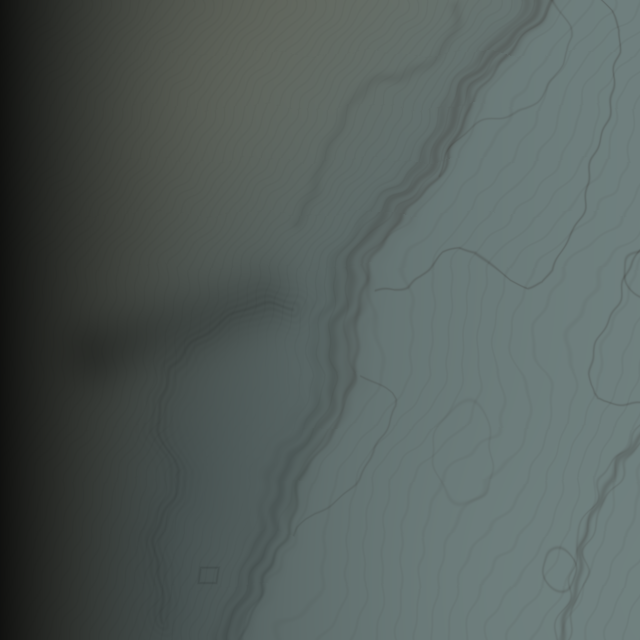
Reproduce this background procedurally as a Shadertoy shader.

```glsl
// Misty relief map: a dark-to-teal ground crossed by braided ridges and fine contours.
// Ridges and contours are distances to smooth splines, roughened by layered sines;
// the faint hatching comes from level lines of the distance to the main ridge.

const float GROUND_DARK = 0.085;   // brightness at the left edge
const float GROUND_GAIN = 0.42;    // brightness gained toward the right
const float GROUND_FADE = 0.30;    // length of the left shadow
const vec2 WARM_TINT = vec2(0.95, 0.91);   // red and blue relative to green
const vec2 TEAL_TINT = vec2(0.87, 0.99);
const vec3 INK = vec3(0.29, 0.30, 0.29);
const float LINE_WIDTH = 0.0019;
const float HATCH_STRENGTH = 0.10;

// Main ridge: horizontal position at equal steps up the canvas
const float RIDGE[13] = float[13](0.358, 0.387, 0.427, 0.440, 0.495, 0.525, 0.527,
                                  0.547, 0.602, 0.677, 0.710, 0.775, 0.840);

// Spline control points
const vec2 BASIN_RIM[8] = vec2[8](vec2(.275,-.06), vec2(.24,.11), vec2(.25,.19), vec2(.29,.265),
                                 vec2(.232,.34), vec2(.28,.45), vec2(.38,.53), vec2(.53,.51));
const vec2 EAST_RIDGE[8] = vec2[8](vec2(1.06,.38), vec2(.965,.28), vec2(.93,.21), vec2(.915,.15),
                                  vec2(.90,.09), vec2(.885,.04), vec2(.88,-.04), vec2(.875,-.08));
const vec2 PLATEAU[8] = vec2[8](vec2(.87,1.05), vec2(.985,.965), vec2(.94,.79), vec2(.90,.63),
                               vec2(.83,.53), vec2(.715,.635), vec2(.64,.545), vec2(.53,.54));
const vec2 EAST_BANK[8] = vec2[8](vec2(1.03,.65), vec2(.98,.58), vec2(.955,.51), vec2(.93,.45),
                                 vec2(.915,.37), vec2(.96,.37), vec2(.99,.375), vec2(1.04,.37));
const vec2 SPUR[8] = vec2[8](vec2(.55,.42), vec2(.575,.40), vec2(.62,.38), vec2(.605,.32),
                            vec2(.57,.26), vec2(.53,.22), vec2(.475,.195), vec2(.45,.14));
const vec2 NORTH_BANK[8] = vec2[8](vec2(.83,1.05), vec2(.87,.99), vec2(.90,.92), vec2(.84,.84),
                                  vec2(.76,.81), vec2(.725,.795), vec2(.70,.76), vec2(.68,.70));
const vec2 WEST_FOLD[8] = vec2[8](vec2(.715,1.04), vec2(.71,.94), vec2(.66,.89), vec2(.58,.87),
                                 vec2(.53,.82), vec2(.51,.75), vec2(.48,.69), vec2(.44,.62));

float bell(float d, float width) { return exp(-d * d / (width * width)); }

float segmentDistance(vec2 p, vec2 a, vec2 b) {
    vec2 ab = b - a;
    return length(p - a - ab * clamp(dot(p - a, ab) / dot(ab, ab), 0.0, 1.0));
}

// Distance to a quadratic B-spline, sampled as short segments
float splineDistance(vec2 p, vec2 c[8]) {
    float d = 10.0;
    for (int i = 0; i < 6; i++) {
        vec2 start = 0.5 * (c[i] + c[i + 1]), end = 0.5 * (c[i + 1] + c[i + 2]);
        vec2 last = start;
        for (int k = 1; k <= 4; k++) {
            float t = float(k) / 4.0;
            vec2 next = mix(mix(start, c[i + 1], t), mix(c[i + 1], end, t), t);
            d = min(d, segmentDistance(p, last, next));
            last = next;
        }
    }
    return d;
}

float ridgeX(float y) {
    float s = clamp(y, 0.0, 0.9999) * 12.0;
    int i = int(s);
    return mix(RIDGE[i], RIDGE[i + 1], smoothstep(-0.1, 1.1, fract(s)));
}

vec2 roughen(vec2 p) {
    vec2 q = p + 0.0045 * sin(p.yx * vec2(43.0, 37.0) + vec2(1.0, 2.3));
    return q + 0.0022 * sin(q.yx * vec2(113.0, 97.0) + q * 40.0);
}

float ringDistance(vec2 p, vec2 center, vec2 radii) {
    return abs(length((p - center) / radii) - 1.0) * min(radii.x, radii.y);
}

void mainImage(out vec4 fragColor, in vec2 fragCoord) {
    vec2 p = fragCoord / iResolution.xy;
    vec2 q = roughen(p);
    float offset = q.x - ridgeX(q.y);
    float rim = splineDistance(q, BASIN_RIM);
    float basin = 1.0 - smoothstep(0.5, 1.1, length((p - vec2(0.37, 0.33)) / vec2(0.13, 0.22)));

    // Ground light, upper-left glow and diagonal shadow
    float light = GROUND_DARK + GROUND_GAIN * (1.0 - exp(-p.x / GROUND_FADE));
    light += 0.028 * bell(length(p - vec2(0.31, 0.86)), 0.20);
    light -= 0.055 * bell(segmentDistance(p, vec2(0.41, 0.535), vec2(0.16, 0.45)), 0.055);
    light += mix(-0.018, 0.010, smoothstep(-0.06, 0.05, offset));
    light += 0.012 * bell(length(p - vec2(0.75, 0.08)), 0.25) - 0.008 * basin;
    float teal = smoothstep(-0.45, 0.15, p.x - 0.8 * p.y) * smoothstep(0.0, 0.3, p.x);
    vec2 tint = mix(WARM_TINT, TEAL_TINT, teal);
    vec3 color = light * vec3(tint.x, 1.0, tint.y);

    // Faint level lines, dense to the west and sparse to the east
    vec2 swell = sin(p.yx * vec2(15.0, 19.0) + 2.0 * sin(p * 8.0));
    float level = offset + 0.018 * (swell.x + swell.y) * smoothstep(-0.2, 0.2, offset);
    level /= mix(0.016, 0.036, smoothstep(-0.05, 0.12, offset));
    float lineStep = abs(fract(level) - 0.5) / max(fwidth(level), 0.09);
    float ink = HATCH_STRENGTH * (1.0 - smoothstep(0.0, 1.3, lineStep)) * (1.0 - 0.8 * basin);

    // Braided main ridge with darker flanks
    float halfWidth = mix(0.024, 0.036, bell(p.y - 0.48, 0.30));
    float across = offset / halfWidth;
    float braid = 0.5 + 0.5 * cos(across * 8.0 + 1.5 * sin(p.y * 31.0) + sin(p.y * 67.0));
    ink += bell(across, 1.0) * (0.27 + 0.25 * braid);
    ink += 0.28 * bell(across - 0.85 - 0.15 * sin(p.y * 45.0), 0.12);

    // Basin rim and east ridge
    ink += 0.32 * exp(-rim / 0.018) * (0.65 + 0.35 * cos(rim * 620.0));
    float east = splineDistance(q, EAST_RIDGE);
    ink += 0.35 * bell(east, 0.0045) + 0.20 * bell(east - 0.009 - 0.005 * sin(p.y * 80.0), 0.002);

    // Single contours
    ink += 0.36 * bell(splineDistance(q, PLATEAU), LINE_WIDTH);
    ink += 0.32 * bell(splineDistance(q, EAST_BANK), LINE_WIDTH);
    ink += 0.28 * bell(splineDistance(q, SPUR), LINE_WIDTH);
    ink += 0.24 * bell(splineDistance(q, NORTH_BANK), LINE_WIDTH);
    ink += 0.20 * bell(splineDistance(q, WEST_FOLD), 0.009);

    // Closed loops and a small enclosure
    ink += 0.26 * bell(ringDistance(q, vec2(0.872, 0.11), vec2(0.025, 0.036)), LINE_WIDTH);
    ink += 0.30 * bell(ringDistance(q, vec2(1.005, 0.575), vec2(0.028, 0.038)), LINE_WIDTH);
    ink += 0.13 * bell(ringDistance(q, vec2(0.725, 0.29), vec2(0.046, 0.080)), LINE_WIDTH);
    vec2 box = abs(p - vec2(0.326, 0.101) - vec2(0.15 * (p.y - 0.101), 0.0)) - vec2(0.014, 0.012);
    ink += 0.38 * bell(max(box.x, box.y), LINE_WIDTH);

    // Ink dims with the ground so it stays subtle in the dark
    vec3 inkColor = min(INK, color * 0.72);
    fragColor = vec4(mix(color, inkColor, clamp(ink, 0.0, 0.85)), 1.0);
}
```
